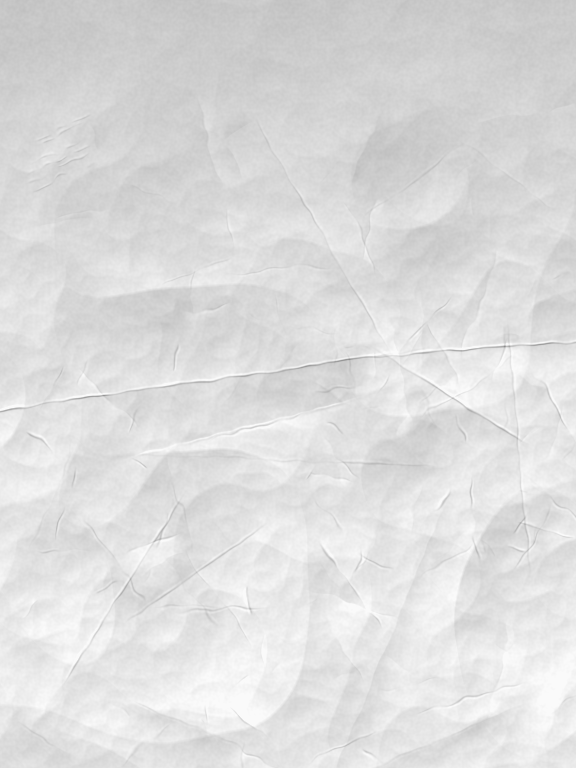
Write a Shadertoy shader that draws this texture.

```glsl
// A crumpled sheet of white paper, shaded from grey at the top to bright below.
// Ridged noise gives the soft dents; one crease function, called for the main
// folds and in a loop for scattered wrinkles, adds sharp lines and facets.

const float TOP = 1.3333;               // sheet height when its width is 1
const vec2 LIGHT_DIR = vec2(-0.45, 0.89);

float hash(vec2 p) {
    return fract(sin(dot(p, vec2(127.1, 311.7))) * 43758.5453);
}

vec2 slope(vec2 cell) {
    float angle = 6.2832 * hash(cell);
    return vec2(cos(angle), sin(angle));
}

// Gradient noise, about -0.7 to 0.7
float noise(vec2 p) {
    vec2 i = floor(p), f = fract(p);
    vec2 u = f * f * f * (f * (f * 6.0 - 15.0) + 10.0);
    vec2 e = vec2(0.0, 1.0);
    float low = mix(dot(slope(i), f), dot(slope(i + e.yx), f - e.yx), u.x);
    float high = mix(dot(slope(i + e), f - e), dot(slope(i + e.yy), f - e.yy), u.x);
    return mix(low, high, u.y);
}

// Height of the dented sheet: sharp ridges at several sizes
float dents(vec2 p) {
    mat2 turn = mat2(0.8, 0.6, -0.6, 0.8);
    float height = 0.0, freq = 2.8, weight = 1.0;
    for (int i = 0; i < 4; i++) {
        p = turn * p + 3.7;
        height += weight * abs(noise(p * freq)) / freq;
        freq *= 2.1;
        weight *= 0.72;
    }
    return height;
}

float dentShade(vec2 p) {
    float e = 0.003;
    return (dents(p + LIGHT_DIR * e) - dents(p - LIGHT_DIR * e)) / (2.0 * e);
}

// Crease from a to b: a soft facet on its left side and a lit, dark-edged line
float crease(vec2 p, vec2 a, vec2 b, float width, float facet, float line) {
    vec2 d = b - a;
    float len = length(d);
    float t = dot(p - a, d) / (len * len);
    float s = (d.x * (p.y - a.y) - d.y * (p.x - a.x)) / len;
    float fade = smoothstep(0.0, 0.2, t) * smoothstep(1.0, 0.8, t);
    float soft = smoothstep(-0.0015, 0.002, s) * exp(-max(s, 0.0) / width);
    float w = 0.002;
    float lit = exp(-pow((s - 1.3 * w) / w, 2.0));
    float dark = exp(-pow((s + 0.4 * w) / (0.8 * w), 2.0));
    return fade * (facet * soft + line * (0.45 * lit - dark));
}

float mainFolds(vec2 p, float wear) {
    float v = 0.0;
    // long fold across the sheet
    v += crease(p, vec2(-0.20, 0.592), vec2(0.76, 0.731), 0.03, 0.015, 0.26 * wear);
    v += crease(p, vec2(0.58, 0.708), vec2(1.15, 0.752), 0.03, 0.015, 0.26 * wear);
    // folds that meet it from above and run off to the right
    v += crease(p, vec2(0.43, 1.15), vec2(0.69, 0.70), 0.05, 0.025, 0.08 * wear);
    v += crease(p, vec2(0.64, 0.735), vec2(0.93, 0.555), 0.04, 0.035, 0.16 * wear);
    v += crease(p, vec2(0.88, 0.80), vec2(0.92, 0.32), 0.03, 0.025, 0.09 * wear);
    v += crease(p, vec2(0.62, 0.95), vec2(0.83, 1.10), 0.05, -0.03, 0.07 * wear);
    // lower edge of the shaded strip
    v += crease(p, vec2(0.68, 0.655), vec2(0.19, 0.53), 0.03, 0.035, -0.10 * wear);
    v += crease(p, vec2(0.22, 0.545), vec2(0.78, 0.525), 0.03, -0.02, 0.08 * wear);
    // folds in the lower half
    v += crease(p, vec2(0.09, 0.12), vec2(0.33, 0.49), 0.04, 0.025, 0.15 * wear);
    v += crease(p, vec2(0.20, 0.24), vec2(0.47, 0.43), 0.03, -0.055, 0.14 * wear);
    v += crease(p, vec2(0.79, 0.50), vec2(0.55, -0.08), 0.05, -0.05, 0.0);
    v += crease(p, vec2(0.93, 0.12), vec2(0.58, -0.03), 0.04, -0.07, 0.06 * wear);
    v += crease(p, vec2(0.43, 0.03), vec2(0.22, 0.12), 0.04, -0.065, 0.08 * wear);
    return v;
}

// Grey strip under the long fold
float foldShadow(vec2 p) {
    float upper = 0.62 + 0.146 * p.x, lower = 0.49 + 0.235 * p.x;
    float strip = smoothstep(0.003, -0.003, p.y - upper) * smoothstep(-0.006, 0.005, p.y - lower);
    return strip * smoothstep(0.12, 0.26, p.x) * smoothstep(0.72, 0.52, p.x);
}

// Scattered wrinkles; every third one gathers to the right, near the folds
float wrinkles(vec2 p, float wear) {
    float v = 0.0;
    for (int i = 0; i < 140; i++) {
        float k = float(i) + 1.0;
        float size = hash(vec2(k, 4.0)), tone = hash(vec2(k, 5.0)) - 0.5;
        vec2 spot = vec2(hash(vec2(k, 1.0)), hash(vec2(k, 2.0)));
        vec2 mid = i % 3 == 0 ? vec2(0.55, 0.32) + 0.45 * spot
                              : vec2(spot.x, 1.15 * pow(spot.y, 1.1));
        float angle = 6.2832 * hash(vec2(k, 3.0));
        vec2 reach = vec2(cos(angle), sin(angle)) * (0.02 + 0.10 * size * size);
        float line = 0.15 * hash(vec2(k, 6.0)) * wear * smoothstep(1.2, 0.7, mid.y);
        v += crease(p, mid - reach, mid + reach, 0.01 + 0.03 * size, 0.10 * tone, line);
    }
    return v;
}

// Short parallel rubbed marks near the left edge
float scuffs(vec2 p) {
    float v = 0.0;
    for (int i = 0; i < 6; i++) {
        float k = float(i);
        vec2 a = vec2(0.03 + 0.03 * hash(vec2(k, 8.0)), 1.0 + 0.017 * k);
        v += crease(p, a, a + vec2(0.12, 0.055), 0.006, 0.015, 0.07);
    }
    return v * smoothstep(-0.25, 0.25, noise(p * 45.0));
}

void mainImage(out vec4 fragColor, in vec2 fragCoord) {
    vec2 p = fragCoord / iResolution.xy * vec2(1.0, TOP);
    float v = p.y / TOP;

    // uneven path and pressure of the creases
    vec2 bend = vec2(noise(p * 9.0), noise(p * 9.0 + 31.0)) * 0.018;
    vec2 jag = vec2(noise(p * 34.0), noise(p * 34.0 + 17.0)) * 0.008;
    float wear = smoothstep(-0.3, 0.35, noise(p * 18.0 + 9.0));
    vec2 q = p + bend + jag, along = p + 0.3 * bend + 0.5 * jag;

    float grey = 0.921 - 0.03 * v - 0.105 * v * v;
    grey += 0.034 * dentShade(p + 0.5 * bend) * mix(1.0, 0.3, smoothstep(0.55, 0.95, v));
    grey += mainFolds(along, 0.3 + 0.7 * wear) + wrinkles(q, wear) + scuffs(q);
    grey -= 0.05 * foldShadow(along);

    // paper fibre
    grey += 0.022 * noise(p * 180.0) + 0.016 * noise(p * 85.0) + 0.010 * noise(p * 24.0);
    fragColor = vec4(vec3(clamp(grey, 0.0, 0.98)), 1.0);
}
```
